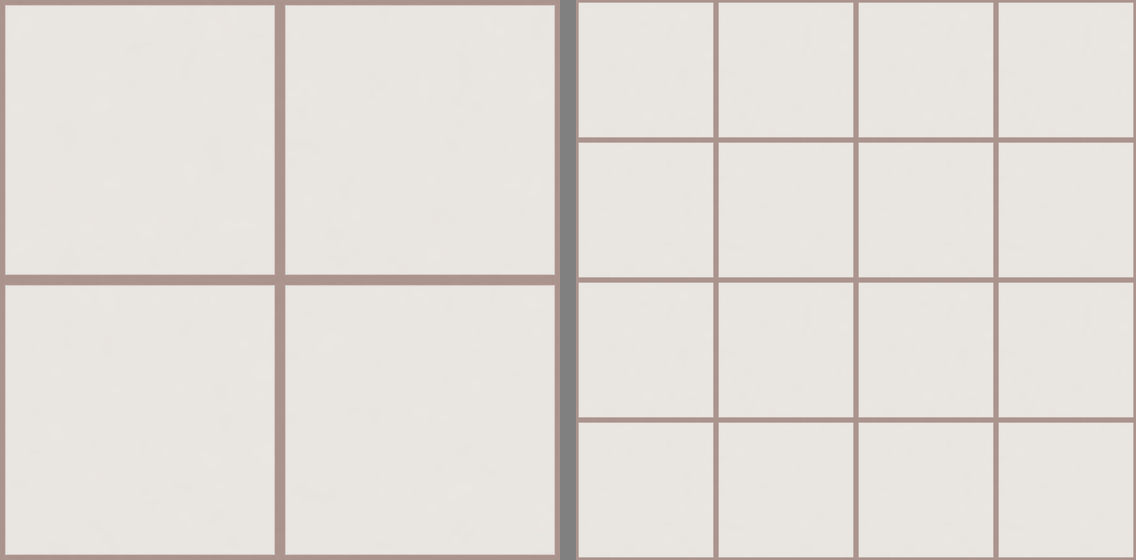
Left, the tile; right, the same tile 2 across and 2 down.
Reproduce this pattern procedurally as a WebGL 1 fragment shader.

```glsl
precision highp float;
// Two by two square pale ceramic tiles with mauve-brown grout and faint mottling.

uniform vec2 u_resolution;

const float TILES = 2.0;            // repeats across and down
const float GROUT_WIDTH = 0.0190;   // full joint width, in canvas units
const vec3 TILE_COLOR = vec3(0.914, 0.898, 0.880);
const vec3 GROUT_COLOR = vec3(0.672, 0.580, 0.557);

// Unit gradient for a lattice point, wrapped to the given period
vec2 latticeGradient(vec2 cell, float period) {
    vec2 p = mod(cell, period);
    float angle = 6.2832 * fract(sin(dot(p, vec2(127.1, 311.7))) * 4375.85);
    return vec2(cos(angle), sin(angle));
}

// Gradient noise that repeats every `period` cells, roughly -0.7 to 0.7
float tiledNoise(vec2 p, float period) {
    vec2 cell = floor(p);
    vec2 f = p - cell;
    vec2 s = f * f * f * (f * (f * 6.0 - 15.0) + 10.0);
    vec2 right = vec2(1.0, 0.0);
    vec2 up = vec2(0.0, 1.0);
    float a = dot(latticeGradient(cell, period), f);
    float b = dot(latticeGradient(cell + right, period), f - right);
    float c = dot(latticeGradient(cell + up, period), f - up);
    float d = dot(latticeGradient(cell + 1.0, period), f - 1.0);
    return mix(mix(a, b, s.x), mix(c, d, s.x), s.y);
}

// Sum of octaves; whole-number frequencies keep it seamless
float mottling(vec2 uv, float baseFrequency) {
    float sum = 0.0;
    float frequency = baseFrequency;
    float amplitude = 0.5;
    for (int i = 0; i < 3; i++) {
        sum += amplitude * tiledNoise(uv * frequency, frequency);
        frequency *= 2.0;
        amplitude *= 0.6;
    }
    return sum;
}

// Signed distance to the nearest tile edge in canvas units, negative inside
float tileDistance(vec2 uv, float count, float jointWidth) {
    vec2 fromCenter = abs(fract(uv * count) - 0.5) / count;
    vec2 d = fromCenter - 0.5 * (1.0 / count - jointWidth);
    return max(d.x, d.y);
}

void main() {
    vec2 uv = gl_FragCoord.xy / u_resolution;
    float pixel = 1.0 / min(u_resolution.x, u_resolution.y);

    // Flat tile face and joint, each with slight tonal variation
    vec3 tile = TILE_COLOR + 0.008 * mottling(uv, 14.0);
    vec3 grout = GROUT_COLOR + 0.014 * mottling(uv, 40.0);

    // Antialiased tile mask
    float d = tileDistance(uv, TILES, GROUT_WIDTH);
    float tileMask = 1.0 - smoothstep(-0.75 * pixel, 0.75 * pixel, d);

    gl_FragColor = vec4(mix(grout, tile, tileMask), 1.0);
}
```
